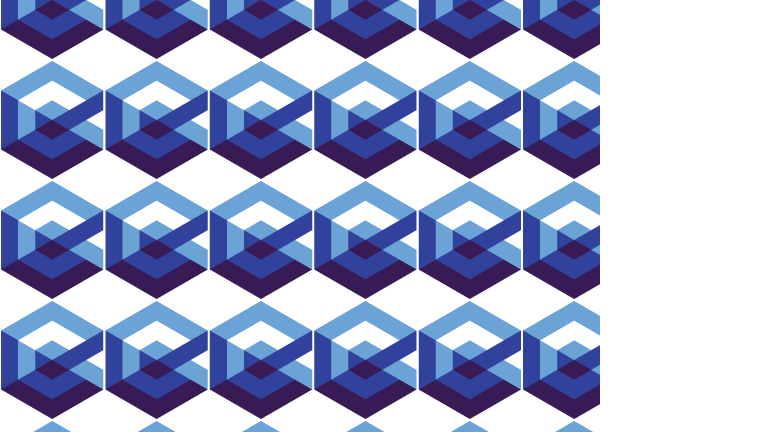
Write a Shadertoy shader that draws this pattern.

```glsl
// Rows of folded-ribbon hexagons in blues and purple, ending in a white margin

const vec3 WHITE = vec3(1.0);
const vec3 NAVY = vec3(0.19, 0.26, 0.61);
const vec3 SKY = vec3(0.42, 0.64, 0.84);
const vec3 PLUM = vec3(0.22, 0.10, 0.33);

// Colour of one hexagon; its three nested rings are each one unit thick
vec3 ribbonHexagon(vec2 p) {
    float slope = p.x / sqrt(3.0);
    float rise = abs(slope);
    float radius = max(2.0 * rise, abs(p.y) + rise);
    if (radius > 3.0) return WHITE;
    bool middleRing = radius > 1.0 && radius < 2.0;

    // Upper, lower and left sectors alternate colours by ring
    if (p.y > rise) return middleRing ? WHITE : SKY;
    if (p.y < -rise) return middleRing ? NAVY : PLUM;
    if (p.x < 0.0) return middleRing ? SKY : NAVY;

    // Right sector: the rising arm crosses over the falling one
    if (p.y > slope - 1.0) return NAVY;
    return p.y < 1.0 - slope ? SKY : WHITE;
}

// Repeats the hexagon from the top left, in units of the row height
vec3 pattern(vec2 p) {
    if (p.x > 5.0) return WHITE;
    vec2 cell = vec2(0.87, 1.0);
    vec2 local = mod(p + vec2(0.0, 0.5), cell) - 0.5 * cell;
    return ribbonHexagon(local * 3.0 / 0.492);
}

void mainImage(out vec4 fragColor, in vec2 fragCoord) {
    // Average a 4 by 4 grid of samples for smooth edges
    vec3 sum = vec3(0.0);
    for (int i = 0; i < 16; i++) {
        vec2 offset = (vec2(i % 4, i / 4) + 0.5) / 4.0 - 0.5;
        vec2 p = (fragCoord + offset) / iResolution.y * 3.6;
        sum += pattern(vec2(p.x, p.y - 3.6));
    }
    fragColor = vec4(sum / 16.0, 1.0);
}
```
